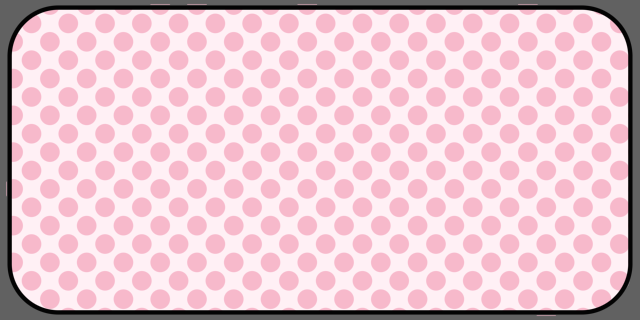
A WebGL 1 fragment shader for this pattern:

```glsl
precision highp float;

uniform vec2 u_resolution;

const vec3 SURROUND = vec3(0.38);
const vec3 OUTLINE = vec3(0.01);
const vec3 BLUSH = vec3(1.0, 0.94, 0.96);
const vec3 ROSE = vec3(0.97, 0.725, 0.798);

float hash(vec2 p) {
  return fract(sin(dot(p, vec2(127.1, 311.7))) * 43758.5453);
}

float roundedBox(vec2 p, vec2 halfSize, float radius) {
  vec2 q = abs(p) - halfSize + radius;
  return length(max(q, 0.0)) + min(max(q.x, q.y), 0.0) - radius;
}

// Coverage of the region where the distance is negative
float fill(float dist, float softness) {
  return 1.0 - smoothstep(-softness, softness, dist);
}

// Diagonal coordinates turn staggered rows into an integer lattice
vec2 latticeCoords(vec2 p, float pitch) {
  return vec2(p.x + p.y, p.x - p.y) / pitch;
}

float dotDistance(vec2 lattice, float pitch, float radius) {
  vec2 offset = lattice - floor(lattice + 0.5);
  return length(offset) * pitch * 0.70711 - radius;
}

void main() {
  vec2 p = (gl_FragCoord.xy - 0.5 * u_resolution) / u_resolution.y;
  float softness = 0.75 / u_resolution.y;

  // Staggered polka dots
  float pitch = 0.1149;
  vec2 lattice = latticeCoords(p - vec2(0.0177, -0.0328), pitch);
  float dots = fill(dotDistance(lattice, pitch, 0.0306), softness);
  vec3 fabric = mix(BLUSH, ROSE, dots);

  // Rounded panel with a dark outline
  float panel = roundedBox(p, vec2(0.9766, 0.483), 0.159);
  float outlineWidth = 0.0135;
  vec3 color = mix(OUTLINE, fabric, fill(panel + outlineWidth, softness));

  // Occasional slivers of dots showing past the outline
  float chosen = step(0.72, hash(floor(lattice + 0.5)));
  float sliver = fill(abs(panel - 0.003) - 0.0012, softness);
  vec3 outside = mix(SURROUND, ROSE, 0.6 * dots * chosen * sliver);

  color = mix(outside, color, fill(panel, softness));
  gl_FragColor = vec4(color, 1.0);
}
```
